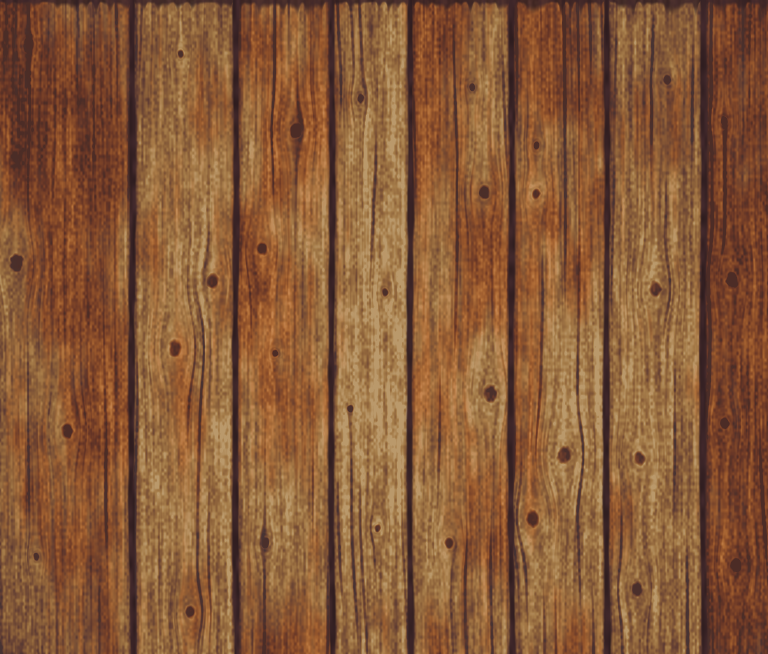
Write a Shadertoy shader that draws this texture.

```glsl
// Eight weathered vertical planks with dark gaps, knots, cracks and red stain.
// Stretched noise gives a tone, bent around each knot; the tone then
// picks a colour from a six-step wood ramp, darkened towards the corners.

#define BASE_TONE 0.87
#define FIBRE 0.42
#define SPECKLE 0.40
#define STAIN 0.27
#define VIGNETTE 0.95
#define GAP_HALF 0.0042
#define KNOTS 4
#define KNOT_MIN 0.0035
#define KNOT_MAX 0.0105
#define CRACK_DENSITY 60.0

const float planeEdge[9] = float[9](-0.02, 0.172, 0.307, 0.432, 0.534, 0.666, 0.790, 0.916, 1.03);
const float plankStain[8] = float[8](0.8, 0.25, 0.85, 0.1, 0.6, 0.4, 0.25, 0.8);
const vec3 woodRamp[6] = vec3[6](
    vec3(0.28, 0.20, 0.20), vec3(0.38, 0.24, 0.20), vec3(0.47, 0.31, 0.21),
    vec3(0.56, 0.39, 0.23), vec3(0.65, 0.49, 0.29), vec3(0.73, 0.60, 0.42));
const vec3 gapColor = vec3(0.21, 0.13, 0.14);
const vec3 redTint = vec3(1.06, 0.87, 0.74);

float hash(vec2 p) {
    return fract(sin(dot(p, vec2(127.1, 311.7))) * 43758.5453);
}

float noise(vec2 p) {
    vec2 i = floor(p), f = fract(p);
    f = f * f * (3.0 - 2.0 * f);
    return mix(mix(hash(i), hash(i + vec2(1, 0)), f.x),
               mix(hash(i + vec2(0, 1)), hash(i + vec2(1, 1)), f.x), f.y);
}

float fbm(vec2 p) {
    float sum = 0.0, amp = 0.53;
    for (int i = 0; i < 4; i++) {
        sum += amp * noise(p);
        p = p * 2.1 + 7.3;
        amp *= 0.5;
    }
    return sum;
}

vec3 wood(float tone) {
    float s = clamp(tone, 0.0, 1.0) * 4.999;
    int i = int(s);
    return mix(woodRamp[i], woodRamp[i + 1], s - float(i));
}

// Long thin splits: one wandering line per column, broken along its length
float cracks(vec2 g, float id) {
    float u = g.x * CRACK_DENSITY + 0.9 * noise(vec2(g.y * 4.0, id * 5.0));
    float column = floor(u);
    float presence = smoothstep(0.5, 0.85, noise(vec2(column * 7.3 + id * 31.0, g.y * 4.5)));
    float d = abs(fract(u) - 0.3 - 0.4 * hash(vec2(column, id)));
    return presence * (1.0 - smoothstep(0.02, 0.08 + 0.12 * presence, d));
}

void mainImage(out vec4 fragColor, in vec2 fragCoord) {
    vec2 p = fragCoord / iResolution.x;
    float top = iResolution.y / iResolution.x;
    float pixel = 1.0 / iResolution.x;

    // Plank under this point and distance to its edges
    float x = p.x + 0.003 * (noise(vec2(p.y * 5.0, 3.0)) - 0.5);
    int plank = 0;
    for (int i = 1; i < 8; i++) if (x > planeEdge[i]) plank = i;
    float id = float(plank);
    float left = planeEdge[plank], right = planeEdge[plank + 1];
    float toLeft = x - left, toRight = right - x;
    float edgeDist = min(toLeft, toRight);

    // Knots push the grain sideways and leave a core and rings
    vec2 g = p;
    float core = 0.0, halo = 0.0;
    for (int i = 0; i < KNOTS; i++) {
        vec2 seed = vec2(id * 3.7 + 1.0, float(i) * 5.1 + 2.0);
        float h = hash(seed + 9.0);
        float radius = mix(KNOT_MIN, KNOT_MAX, h * h);
        vec2 center = vec2(mix(left, right, 0.2 + 0.6 * hash(seed)),
                           top * (float(i) + 0.1 + 0.8 * hash(seed + 4.0)) / float(KNOTS));
        vec2 d = (p - center) * vec2(1.0, 0.75);
        float r = length(d) / radius * (0.85 + 0.3 * noise(p * 200.0));
        g.x -= d.x * 0.8 * exp(-dot(d * vec2(1.0, 0.6), d) / (9.0 * radius * radius));
        core += 1.0 - smoothstep(0.55, 1.0 + pixel / radius, r);
        halo += sin(r * 5.0) * exp(-r * 0.8) * smoothstep(0.7, 1.2, r);
    }

    // Grain: fibres, growth lines, fine weave and splits
    vec2 shifted = g + id * vec2(0.37, 2.1);
    float fibre = noise(shifted * vec2(190.0, 6.0)) - 0.5;
    float fine = noise(shifted * vec2(380.0, 28.0)) - 0.5;
    float speckle = noise(p * vec2(330.0, 230.0)) - 0.5;
    float phase = g.x * 650.0 + 14.0 * noise(shifted * vec2(18.0, 2.2));
    float growth = pow(0.5 + 0.5 * sin(phase), 4.0) * noise(shifted * vec2(30.0, 5.0) + 11.0);
    float blotch = fbm(p * vec2(16.0, 6.0) + id * 9.0);
    float stain = smoothstep(0.35, 0.75, blotch + 0.4 * (plankStain[plank] - 0.5)
                             + 0.25 * (p.y / top - 0.5) + 0.25 * fibre + 0.12 * speckle);

    // Combine into one tone, with worn pale edges and dark corners
    vec2 fromCenter = p - vec2(0.5, 0.47 * top);
    float tone = BASE_TONE + FIBRE * (fibre + 0.8 * fine) + SPECKLE * speckle;
    tone += 0.3 * (fbm(p * vec2(40.0, 25.0) + 30.0) - 0.5) - 0.22 * growth;
    tone += 0.17 * (1.0 - smoothstep(0.005, 0.022, toRight)) * (0.4 + blotch);
    tone -= STAIN * stain + VIGNETTE * dot(fromCenter, fromCenter);
    tone -= 0.6 * cracks(shifted, id) + 0.22 * halo + 0.75 * core;
    tone -= 0.25 * (1.0 - smoothstep(GAP_HALF, GAP_HALF + 0.006, edgeDist));
    vec3 color = wood(tone) * mix(vec3(1.0), redTint, clamp(stain + 0.6 * core, 0.0, 1.0));

    // Gaps between planks and the ragged upper ends
    float gapHalf = GAP_HALF * (0.85 + 0.4 * noise(vec2(p.y * 30.0, floor(p.x * 8.0))));
    float gap = 1.0 - smoothstep(gapHalf - 0.001 - pixel, gapHalf + pixel, edgeDist);
    float ragged = 0.003 + 0.022 * pow(noise(vec2(p.x * 160.0, id)), 2.0);
    gap = max(gap, 0.85 * (1.0 - smoothstep(0.3 * ragged, ragged + pixel, top - p.y)));
    color = mix(color, gapColor * (0.85 + 0.4 * noise(p * vec2(200.0, 60.0))), gap);

    fragColor = vec4(color, 1.0);
}
```
